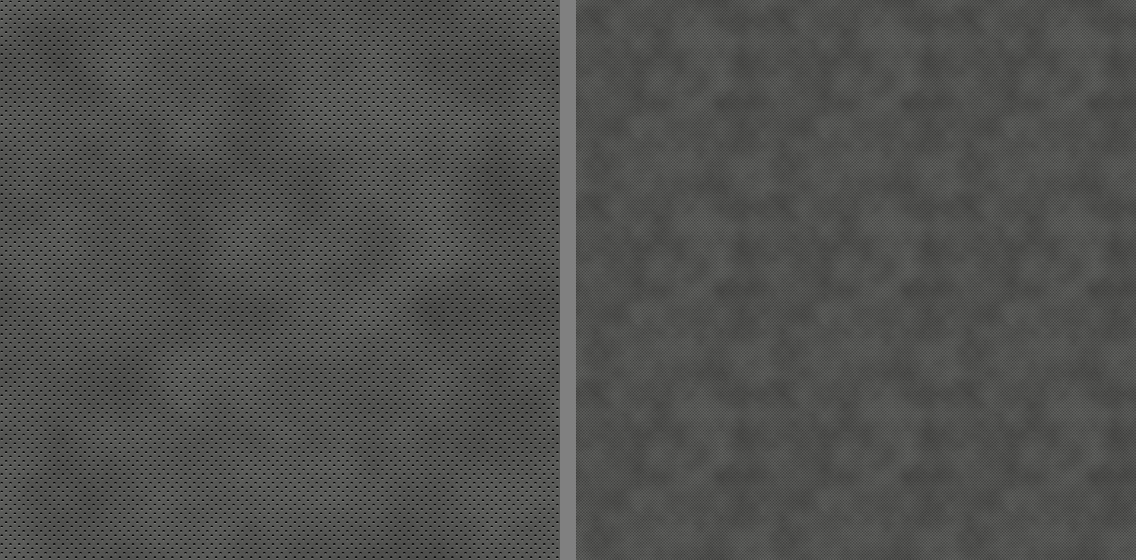
Left: one tile. Right: repeated 3 by 3.
Give the GLSL for this texture, as a WebGL 2 fragment shader.

```glsl
#version 300 es
precision highp float;
// Dark grey perforated sheet: a staggered lattice of tiny soft holes, each with
// a bright lower lip, over a base mottled by layers of wrapping value noise.
// Every lattice has a whole number of cells, so the square tiles.

uniform vec2 u_resolution;
out vec4 outColor;

const float REPEATS = 64.0;                 // lattice cells across and down
const vec2 HOLE_PHASE = vec2(0.2, 0.8125);  // hole position inside a cell
const vec3 SHEET_DARK = vec3(0.288, 0.288, 0.280);
const vec3 SHEET_LIGHT = vec3(0.373, 0.377, 0.367);
const vec3 LIP_COLOR = vec3(0.47, 0.47, 0.46);

// Sine-free hash of a lattice point
float hash(vec2 p) {
    vec3 q = fract(p.xyx * 0.1031);
    q += dot(q, q.yzx + 33.33);
    return fract((q.x + q.y) * q.z);
}

// Value noise that wraps after `period` cells
float wrapNoise(vec2 uv, float period, float seed) {
    vec2 p = uv * period;
    vec2 cell = floor(p);
    vec2 f = fract(p);
    f = f * f * (3.0 - 2.0 * f);
    vec2 lo = mod(cell, period) + seed;
    vec2 hi = mod(cell + 1.0, period) + seed;
    float bottom = mix(hash(lo), hash(vec2(hi.x, lo.y)), f.x);
    float top = mix(hash(vec2(lo.x, hi.y)), hash(hi), f.x);
    return mix(bottom, top, f.y);
}

// Layered noise, each octave twice as fine
float mottle(vec2 uv, float period, float seed) {
    float sum = 0.0;
    float weight = 0.5;
    for (int i = 0; i < 4; i++) {
        sum += weight * wrapNoise(uv, period, seed);
        period *= 2.0;
        seed += 17.0;
        weight *= 0.5;
    }
    return sum / 0.9375;
}

// Offset from the nearest point of a staggered lattice
vec2 staggeredOffset(vec2 p) {
    vec2 a = fract(p + 0.5) - 0.5;
    vec2 b = fract(p) - 0.5;
    return dot(a, a) < dot(b, b) ? a : b;
}

// Soft ellipse: 1 inside the inner radius, 0 beyond the outer one
float softEllipse(vec2 p, vec2 stretch, float inner, float outer) {
    return 1.0 - smoothstep(inner, outer, length(p * stretch));
}

void main() {
    vec2 uv = gl_FragCoord.xy / u_resolution;

    // Mottled sheet with fine grain
    float tone = mottle(uv, 9.0, 5.0);
    float grain = wrapNoise(uv, 256.0, 91.0) - 0.5;
    tone = clamp(0.5 + (tone - 0.5) * 1.15 + grain * 0.16, 0.0, 1.0);
    vec3 color = mix(SHEET_DARK, SHEET_LIGHT, tone);

    // Holes, then the light caught on their lower lips
    vec2 hole = staggeredOffset(uv * REPEATS - HOLE_PHASE);
    float depth = softEllipse(hole, vec2(1.0, 1.2), 0.05, 0.213);
    float lip = softEllipse(hole + vec2(0.0, 0.125), vec2(1.0, 1.7), 0.04, 0.19);
    color *= 1.0 - depth;
    color = mix(color, LIP_COLOR * (0.85 + 0.3 * tone), lip);

    outColor = vec4(color, 1.0);
}
```
